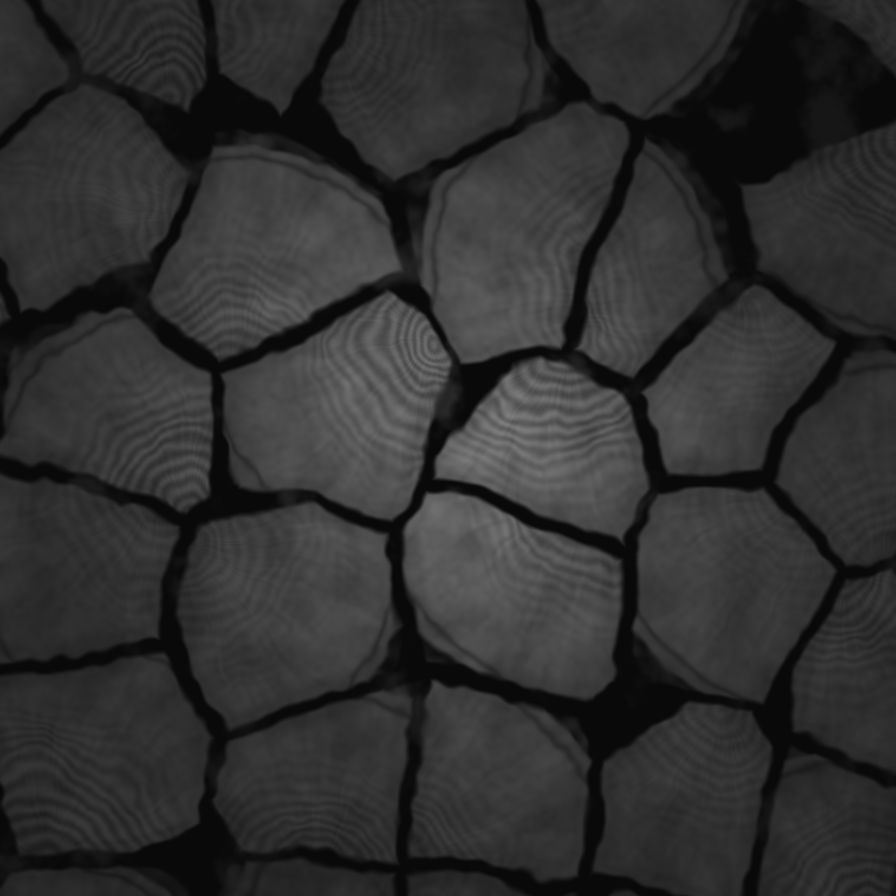
A WebGL 1 fragment shader for this texture:

```glsl
precision highp float;
uniform vec2 u_resolution;

#define LOGS_ACROSS 4.6
#define JITTER 0.72
#define RAGGED 0.035
#define GAP 0.022
#define SOFT_EDGE 0.035
#define RING_COUNT 15.0
#define RING_DEPTH 0.17
#define MOTTLE 0.42
#define EDGE_TONE 0.195
#define LIGHT_GAIN 0.19
#define GAP_TONE 0.036

float hash(vec2 p) {
  vec3 q = fract(vec3(p.xyx) * 0.1031);
  q += dot(q, q.yzx + 33.33);
  return fract((q.x + q.y) * q.z);
}

vec2 hash2(vec2 p) {
  return vec2(hash(p + 17.3), hash(p + 71.9));
}

float noise(vec2 p) {
  vec2 i = floor(p), f = fract(p);
  f = f * f * (3.0 - 2.0 * f);
  return mix(mix(hash(i), hash(i + vec2(1.0, 0.0)), f.x),
             mix(hash(i + vec2(0.0, 1.0)), hash(i + vec2(1.0, 1.0)), f.x), f.y);
}

float fbm(vec2 p) {
  float sum = 0.0, amp = 0.5;
  for (int i = 0; i < 4; i++) {
    sum += amp * noise(p);
    p = mat2(1.6, 1.2, -1.2, 1.6) * p + 5.7;
    amp *= 0.5;
  }
  return sum;
}

vec2 logCentre(vec2 cell) {
  return cell + 0.5 + JITTER * (hash2(cell) - 0.5);
}

// Finds the nearest log; returns its cell and the distance to its border.
vec3 findLog(vec2 p) {
  vec2 base = floor(p), best = base;
  float nearest = 9.0, border = 9.0;
  for (int y = -1; y <= 1; y++)
    for (int x = -1; x <= 1; x++) {
      vec2 cell = base + vec2(x, y);
      float d = distance(p, logCentre(cell));
      if (d < nearest) { nearest = d; best = cell; }
    }
  vec2 centre = logCentre(best);
  for (int y = -2; y <= 2; y++)
    for (int x = -2; x <= 2; x++) {
      vec2 other = logCentre(best + vec2(x, y));
      if (x != 0 || y != 0)
        border = min(border, dot(0.5 * (centre + other) - p, normalize(other - centre)));
    }
  return vec3(best, border);
}

void main() {
  vec2 uv = gl_FragCoord.xy / u_resolution;
  vec2 p = uv * LOGS_ACROSS + 20.0;

  // Splintered outlines
  vec2 q = p + RAGGED * (vec2(noise(p * 13.0), noise(p * 13.0 + 40.0)) - 0.5)
             + 0.11 * (vec2(noise(p * 2.5), noise(p * 2.5 + 90.0)) - 0.5);
  vec3 found = findLog(q);
  vec2 cell = found.xy;
  float seed = hash(cell + 5.1), seed2 = hash(cell + 9.4);

  // Split wedge: two straight sides from the pith and a curved bark side
  float turn = 6.2832 * seed;
  vec2 axis = vec2(cos(turn), sin(turn));
  vec2 fromPith = q - logCentre(cell) + 0.6 * axis;
  float along = dot(fromPith, axis);
  float across = dot(fromPith, vec2(-axis.y, axis.x));
  float radius = length(fromPith);
  float spread = mix(0.55, 0.9, seed2);
  float sides = sin(spread) * along - cos(spread) * abs(across) + 0.13;
  float arc = 1.1 + 0.12 * seed2 - radius;
  float split = min(found.z - GAP - 0.03 * hash(cell + 2.2), sides);
  float inside = min(split, arc);
  float face = smoothstep(-SOFT_EDGE * 0.5, SOFT_EDGE * 0.5, inside);

  // Growth rings, clearest near the pith
  float wobble = 0.14 * noise(fromPith * 4.0 + cell * 7.0);
  float rings = sin(6.2832 * RING_COUNT * (radius + wobble));
  float ringFade = (1.0 - smoothstep(0.25, 0.95, radius)) * mix(0.25, 1.0, hash(cell + 3.7));
  float grain = fbm(p * 5.0 + cell * 3.0) - 0.47;
  float fine = noise(p * 30.0) - 0.5;
  float fibre = noise(vec2(atan(across, along) * 26.0, radius * 5.0) + cell * 5.0) - 0.5;
  float wood = 1.0 + MOTTLE * grain + 0.08 * fine + 0.10 * fibre
             + RING_DEPTH * ringFade * rings;

  // Dark line under the bark, pale rim and dimmer borders
  wood *= 1.0 - 0.28 * exp(-pow((arc - 0.07) / 0.018, 2.0));
  wood *= mix(0.82, 1.0, smoothstep(0.0, 0.12, inside));
  wood += 0.12 * exp(-pow((inside - 0.025) / 0.02, 2.0)) * noise(p * 9.0);

  // Light pooled in the middle
  vec2 toLight = uv - vec2(0.5, 0.53);
  float light = EDGE_TONE + LIGHT_GAIN * exp(-dot(toLight, toLight) / 0.075);
  light *= mix(0.87, 1.13, hash(cell + 8.8)) * (1.0 - 0.3 * dot(toLight, toLight));

  // Deep gaps with bark strips and dim chips
  float chips = smoothstep(0.5, 0.72, fbm(p * 4.0 + 60.0));
  float bark = smoothstep(-0.10, -0.06, arc) * smoothstep(0.0, 0.03, split);
  float gap = GAP_TONE + light * (0.3 * chips + 0.38 * bark * noise(p * 16.0 + 3.0));

  gl_FragColor = vec4(vec3(mix(gap, light * wood, face)), 1.0);
}
```
